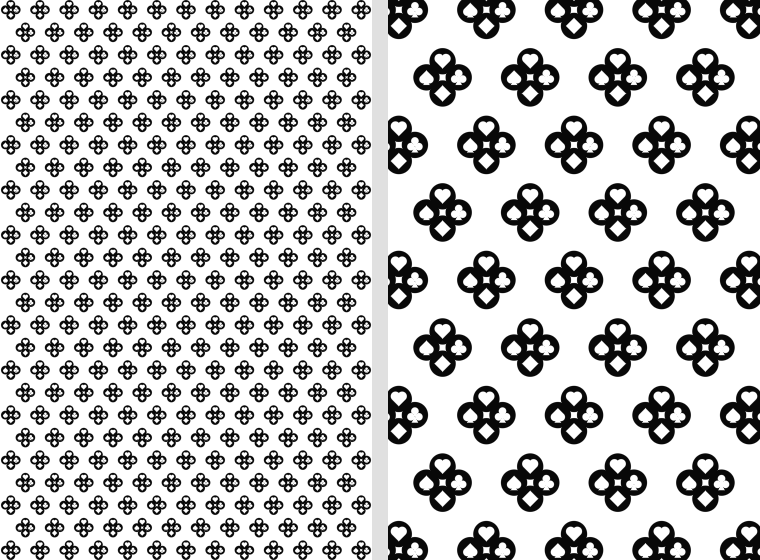
Left: the whole. Right: its middle third, enlarged.
A WebGL 2 fragment shader for this pattern:

```glsl
#version 300 es
precision highp float;

uniform vec2 u_resolution;
out vec4 fragColor;

float box(vec2 p, float halfSide) {
    vec2 d = abs(p) - halfSide;
    return length(max(d, 0.0)) + min(max(d.x, d.y), 0.0);
}

// Square standing on a corner, with a disc on each upper side
float heart(vec2 p, float a) {
    vec2 u = vec2(p.x + p.y, p.y - p.x) * 0.70711;
    float discs = min(length(u - vec2(a, 0.0)), length(u - vec2(0.0, a))) - a;
    return min(box(u, a), discs);
}

float diamond(vec2 p, float halfWidth) {
    return (abs(p.x) + abs(p.y) - halfWidth) * 0.70711;
}

// Flared foot shared by spade and club
float stem(vec2 p) {
    float sides = (abs(p.x) - 0.05 + 0.4 * (p.y + 0.1)) * 0.93;
    return max(sides, max(-0.58 - p.y, p.y));
}

float spade(vec2 p) {
    return min(heart(vec2(p.x, 0.08 - p.y), 0.32), stem(p));
}

float club(vec2 p) {
    p.x = abs(p.x);
    float leaves = min(length(p - vec2(0.0, 0.3)), length(p - vec2(0.3, -0.13)));
    return min(min(leaves - 0.29, length(p) - 0.14), stem(p));
}

// Four overlapping discs, each pierced by one suit
float quatrefoil(vec2 p) {
    const float offset = 0.184;
    const float radius = 0.15;
    vec2 folded = abs(p);
    if (folded.y > folded.x) folded = folded.yx;
    float petals = length(folded - vec2(offset, 0.0)) - radius;

    float suits = heart((p - vec2(0.0, offset)) / radius + vec2(0.0, 0.05), 0.36);
    suits = min(suits, diamond((p + vec2(0.0, offset)) / radius, 0.62));
    suits = min(suits, spade((p + vec2(offset, 0.0)) / radius));
    suits = min(suits, club((p - vec2(offset, 0.0)) / radius));
    return max(petals, -suits * radius);
}

void main() {
    // One unit is the spacing between columns, measured from the centre
    float unit = 0.0785 * u_resolution.x;
    vec2 p = (gl_FragCoord.xy - 0.5 * u_resolution) / unit;

    // Staggered rows, alternating thirteen and twelve motifs
    float row = round(p.y / 0.771);
    float shift = 0.5 * mod(row, 2.0);
    vec2 centre = vec2(round(p.x - shift) + shift, row * 0.771);
    float d = quatrefoil(p - centre);
    float soft = 0.7 / unit;
    float ink = 1.0 - smoothstep(-soft, soft, d);
    ink *= step(abs(centre.x), 6.2) * step(abs(row), 12.0);

    fragColor = vec4(mix(vec3(1.0), vec3(0.03), ink), 1.0);
}
```
